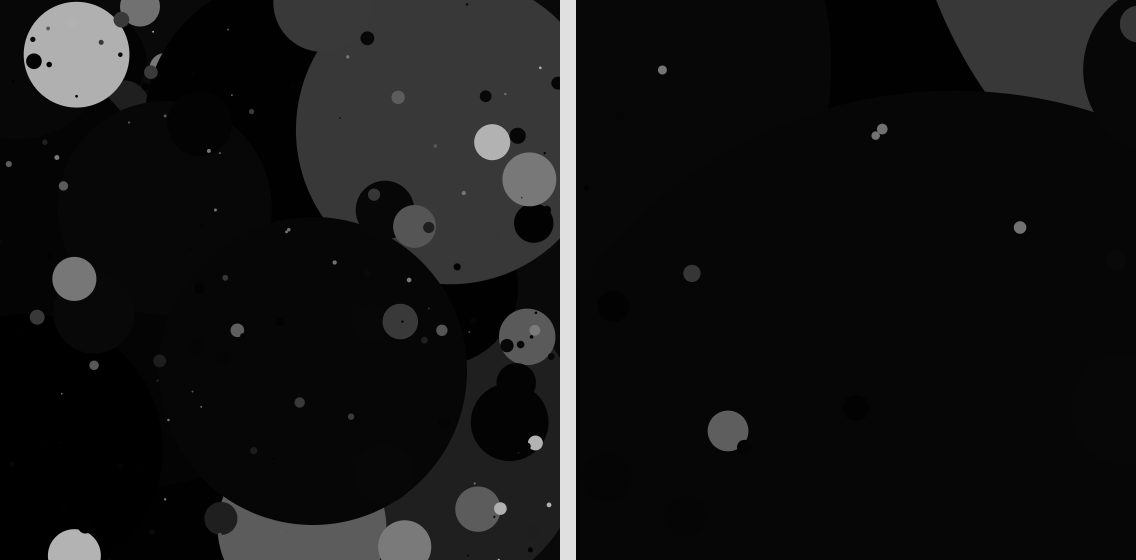
Left, the full canvas; right, a detail of the centre.
Reproduce this background procedurally as a WebGL 1 fragment shader.

```glsl
precision highp float;

uniform vec2 u_resolution;

#define LARGE_COUNT 12.0
#define MEDIUM_COUNT 22.0
#define SMALL_COUNT 130.0
#define MAX_COUNT 130
#define LARGE_RADIUS 0.21
#define LARGE_SPREAD 0.07
#define MEDIUM_RADII vec2(0.026, 0.095)
#define SMALL_RADII vec2(0.0014, 0.015)
#define BACKGROUND 0.035
#define GOLDEN 0.618034

float hash(float n) {
  return fract(sin(n * 127.1) * 43758.5453);
}

// Grey level for a rank in 0..1; most ranks are nearly black.
float toneOf(float rank) {
  if (rank < 0.68) return 0.036 * fract(rank * 7.0);
  float tone = 0.22;
  if (rank > 0.80) tone = 0.12;
  if (rank > 0.844) tone = 0.35;
  if (rank > 0.934) tone = 0.46;
  if (rank > 0.99) tone = 0.67;
  return tone * (0.95 + 0.1 * fract(rank * 37.0));
}

// Paints one flat disc with a one pixel soft edge.
void paintDisc(inout float shade, vec2 p, vec2 center, float radius, float tone) {
  float edge = (length(p - center) - radius) * u_resolution.y;
  shade = mix(shade, tone, clamp(0.5 - edge, 0.0, 1.0));
}

// Large discs, evenly spread by a low-discrepancy sequence.
void paintLarge(inout float shade, vec2 p, vec2 extent) {
  for (float i = 1.0; i <= LARGE_COUNT; i++) {
    vec2 center = fract(0.5 + i * vec2(0.7549, 0.5698)) * extent;
    float radius = LARGE_RADIUS + LARGE_SPREAD * cos(0.74 * i - 2.22);
    paintDisc(shade, p, center, radius, toneOf(fract(i * GOLDEN - 0.03)));
  }
}

// Random discs; a higher lift favours the brighter tones.
void paintScatter(inout float shade, vec2 p, vec2 extent, float count,
                  vec2 radii, float lift, float seed) {
  for (int k = 0; k < MAX_COUNT; k++) {
    float i = float(k);
    if (i >= count) break;
    float id = i + seed;
    vec2 center = vec2(hash(id), hash(id + 0.37)) * extent;
    float radius = radii.x * pow(radii.y / radii.x, hash(id + 0.71));
    float rank = 1.0 - pow(fract(i * GOLDEN + 0.09), lift);
    paintDisc(shade, p, center, radius, toneOf(rank));
  }
}

void main() {
  vec2 p = gl_FragCoord.xy / u_resolution.y;
  vec2 extent = vec2(u_resolution.x / u_resolution.y, 1.0);
  float shade = BACKGROUND;

  // Layers from back to front
  paintScatter(shade, p, extent, MEDIUM_COUNT, MEDIUM_RADII, 2.2, 11.0);
  paintLarge(shade, p, extent);
  paintScatter(shade, p, extent, MEDIUM_COUNT, MEDIUM_RADII, 2.2, 53.0);
  paintScatter(shade, p, extent, SMALL_COUNT, SMALL_RADII, 1.6, 207.0);

  gl_FragColor = vec4(vec3(shade), 1.0);
}
```
